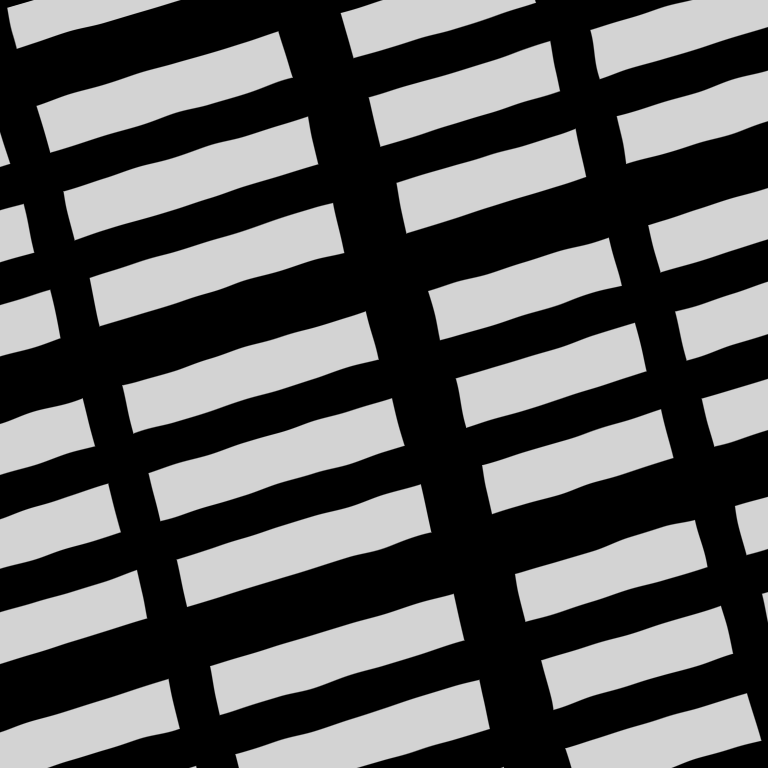
A Shadertoy shader for this pattern:

```glsl
// Tilted grey bars on black, in groups of three rows and alternating wide and narrow columns

float hash(vec2 p) {
    vec3 q = fract(vec3(p.xyx) * 0.1031);
    q += dot(q, q.yzx + 33.33);
    return fract((q.x + q.y) * q.z);
}

float valueNoise(vec2 p) {
    vec2 cell = floor(p), f = fract(p);
    f = f * f * (3.0 - 2.0 * f);
    return mix(mix(hash(cell), hash(cell + vec2(1, 0)), f.x),
               mix(hash(cell + vec2(0, 1)), hash(cell + vec2(1, 1)), f.x), f.y);
}

float boxDistance(vec2 p, vec2 halfSize) {
    vec2 d = abs(p) - halfSize;
    return length(max(d, 0.0)) + min(max(d.x, d.y), 0.0);
}

void mainImage(out vec4 fragColor, in vec2 fragCoord) {
    vec2 uv = fragCoord / iResolution.xy;
    uv.y = 1.0 - uv.y;

    // Axes along and across the bars
    float tilt = radians(17.0);
    vec2 p = vec2(uv.x * cos(tilt) - uv.y * sin(tilt),
                  uv.x * sin(tilt) + uv.y * cos(tilt));

    // Uneven edges, and rows closing up towards the top
    p += 0.004 * (vec2(valueNoise(uv * 22.0), valueNoise(uv * 22.0 + 57.0)) - 0.5);
    p.y -= 0.018 * exp(-15.0 * p.y);

    // Three rows per group, with a wider gap between groups
    float y = p.y - 0.1755;
    float group = floor((y + 0.0735) / 0.3835);
    y -= group * 0.3835;
    float row = clamp(floor(y / 0.1182 + 0.5), 0.0, 2.0);
    y -= row * 0.1182;

    // Wide and narrow columns in turn
    float x = mod(p.x - 0.170 + 0.193, 0.7161) - 0.193;
    bool narrow = x > 0.208;
    x -= narrow ? 0.373 : 0.0;

    // Bar ends lean a little differently in each row
    x += y * 0.1 * hash(vec2(group * 3.0 + row + 40.0, 7.0));

    float d = boxDistance(vec2(x, y), vec2(narrow ? 0.1230 : 0.1660, 0.0323));
    float edge = 0.8 / iResolution.y;
    fragColor = vec4(vec3(0.827 * smoothstep(edge, -edge, d)), 1.0);
}
```
